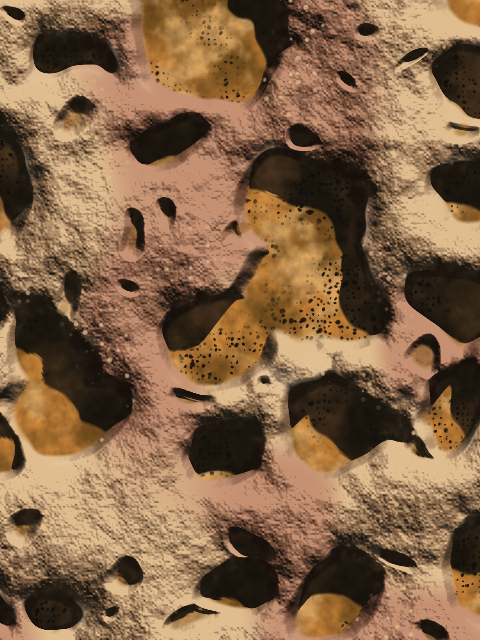
A Shadertoy shader for this texture:

```glsl
// Sunlit sandstone eroded into rounded ridges around amber rock pools.
// Cellular ellipses carve a height field, which is lit by slope and by
// marching towards a low sun at the upper right for the cast shadows.
#define SUN normalize(vec3(0.45, 0.90, 0.76))
#define POOL_CELL 0.27
#define POOL_DEPTH 0.060
#define HOLE_CELL 0.115
#define HOLE_DEPTH 0.036
#define RIDGE_HEIGHT 0.048
#define DEEP vec3(0.10, 0.08, 0.05)
#define DIM vec3(0.25, 0.20, 0.15)
#define BROWN vec3(0.49, 0.37, 0.26)
#define TAN vec3(0.69, 0.56, 0.42)
#define PALE vec3(0.88, 0.74, 0.56)
#define AMBER vec3(0.70, 0.46, 0.20)

vec3 hash3(vec2 p) {
    vec3 q = fract(p.xyx * vec3(0.1031, 0.1030, 0.0973));
    q += dot(q, q.yxz + 33.33);
    return fract((q.xxy + q.yzz) * q.zyx);
}

float noise(vec2 p) {
    vec2 i = floor(p), f = fract(p);
    f = f * f * (3.0 - 2.0 * f);
    vec2 e = vec2(1.0, 0.0);
    return mix(mix(hash3(i).x, hash3(i + e).x, f.x),
               mix(hash3(i + e.yx).x, hash3(i + e.xx).x, f.x), f.y);
}

float fbm(vec2 p) {
    float sum = 0.0, amp = 0.53;
    for (int i = 0; i < 4; i++) {
        sum += amp * noise(p);
        p = mat2(1.6, 1.2, -1.2, 1.6) * p + 7.1;
        amp *= 0.5;
    }
    return sum;
}

// Smooth union of scattered ellipses: signed distance, negative inside.
float pits(vec2 p, float cell, vec2 radii, float density) {
    vec2 id = floor(p / cell);
    float blend = 0.07 * cell, sum = 1e-9;
    for (int j = -1; j <= 1; j++)
    for (int i = -1; i <= 1; i++) {
        vec2 c = id + vec2(i, j);
        vec3 place = hash3(c + 11.0), form = hash3(c + 57.3);
        vec2 q = p - (c + 0.2 + 0.6 * place.xy) * cell;
        float a = (form.x - 0.5) * 1.8;
        q = mat2(cos(a), sin(a), -sin(a), cos(a)) * q;
        q.y *= 1.0 + 0.6 * form.y;
        float d = length(q) - mix(radii.x, radii.y, place.z);
        sum += step(form.z, density) * exp(-d / blend);
    }
    return -blend * log(sum);
}

// x: height, y: distance to pools, z: distance to small holes
vec3 terrain(vec2 p) {
    vec2 bend = vec2(noise(p * 8.0), noise(p * 8.0 + 31.7)) - 0.5;
    float rough = noise(p * 26.0) - 0.5;
    vec2 q = p + 0.085 * bend;
    float pool = pits(q, POOL_CELL, vec2(0.05, 0.165), 0.92) + 0.016 * rough;
    float hole = pits(q + 3.7, HOLE_CELL, vec2(0.010, 0.036), 0.42) + 0.008 * rough;
    float rock = smoothstep(-0.022, 0.010, pool);
    float h = RIDGE_HEIGHT * (1.0 - exp(-max(pool, 0.0) / 0.05));
    h += rock * (POOL_DEPTH + 0.045 * noise(p * 6.0 + 4.0) + 0.007 * rough);
    h -= HOLE_DEPTH * (1.0 - smoothstep(-0.016, 0.012, hole)) * smoothstep(0.0, 0.02, pool);
    return vec3(h, pool, hole);
}

float grain(vec2 p) {
    return 0.0040 * noise(p * 45.0) + 0.0024 * noise(p * 95.0) + 0.0016 * noise(p * 210.0);
}

// One soft dot inside some of the cells
float dots(vec2 p, float cell, float density) {
    vec2 g = p / cell;
    vec3 r = hash3(floor(g) + 91.0);
    float d = length(fract(g) - 0.3 - 0.4 * r.xy) - 0.1 - 0.2 * fract(r.z * 17.0);
    return step(r.z, density) * (1.0 - smoothstep(-0.1, 0.1, d));
}

float sunShadow(vec2 p, float h) {
    vec2 dir = normalize(SUN.xy);
    float rise = SUN.z / length(SUN.xy), block = -1.0;
    for (int i = 1; i <= 18; i++) {
        float t = 0.009 * float(i);
        block = max(block, terrain(p + dir * t).x - h - rise * t);
    }
    return 1.0 - smoothstep(-0.001, 0.006, block);
}

// Sandstone tone from shade to full sun
vec3 stone(float t) {
    vec3 c = mix(DEEP, DIM, smoothstep(0.05, 0.25, t));
    c = mix(c, BROWN, smoothstep(0.22, 0.48, t));
    c = mix(c, TAN, smoothstep(0.45, 0.72, t));
    return mix(c, PALE, smoothstep(0.70, 0.95, t));
}

void mainImage(out vec4 fragColor, in vec2 fragCoord) {
    vec2 p = fragCoord / iResolution.x;
    vec2 e = vec2(0.0016, 0.0);
    vec3 here = terrain(p);
    float bed = 1.0 - smoothstep(-0.024, -0.010, here.y);

    // Slope, light and cast shadow
    vec2 slope = vec2(terrain(p + e).x, terrain(p + e.yx).x) - here.x;
    slope += (vec2(grain(p + e), grain(p + e.yx)) - grain(p)) * mix(1.0, 0.2, bed);
    vec3 normal = normalize(vec3(-slope / e.x, 1.0));
    float diffuse = max(dot(normal, SUN), 0.0);
    float sun = sunShadow(p, here.x);
    float blotch = fbm(p * 9.0), fine = fbm(p * 60.0);

    // Rock with rosy stains, salt rims and tiny pale shells
    float tone = 0.07 + 0.11 * fine * normal.z + 1.05 * diffuse * sun;
    vec3 rock = stone(tone + 0.16 * (fine - 0.5));
    float rosy = smoothstep(0.52, 0.72, noise(p * 3.3 + 8.0));
    rock *= mix(vec3(1.0), vec3(0.88, 0.77, 0.80), rosy);
    float salt = exp(-abs(here.y - 0.008) / 0.008) * smoothstep(0.5, 0.75, blotch);
    rock = mix(rock, vec3(0.90, 0.80, 0.68), 0.5 * salt * sun);
    float shells = dots(p, 0.017, 0.25) * smoothstep(0.45, 0.65, noise(p * 5.0 + 2.0));
    rock = mix(rock, PALE * (0.3 + 0.7 * sun), 0.75 * shells);

    // Pool beds: mottled amber, olive film and black snail clusters
    vec3 wet = mix(vec3(0.43, 0.29, 0.11), AMBER, smoothstep(0.25, 0.55, blotch));
    wet = mix(wet, vec3(0.77, 0.58, 0.34), smoothstep(0.50, 0.75, fbm(p * 14.0 + 5.0)));
    wet *= 0.78 + 0.44 * fine;
    vec3 shade = mix(DEEP, vec3(0.24, 0.17, 0.10), smoothstep(0.35, 0.75, blotch));
    vec3 pool = mix(shade * (0.75 + 0.5 * fine), wet, sun * smoothstep(0.05, 0.5, diffuse));
    vec2 wobble = p + 0.004 * noise(p * 120.0);
    float snails = max(dots(wobble, 0.012, 0.6), dots(wobble + 0.5, 0.019, 0.4));
    snails *= smoothstep(0.48, 0.62, fbm(p * 7.0 + 19.0));
    pool = mix(pool, vec3(0.06, 0.05, 0.04), 0.9 * snails);

    // Small holes keep a damp brown floor
    float damp = 1.0 - smoothstep(-0.018, -0.004, here.z);
    rock = mix(rock, mix(shade, wet, 0.8 * sun), 0.65 * damp);
    fragColor = vec4(mix(rock, pool, bed), 1.0);
}
```
